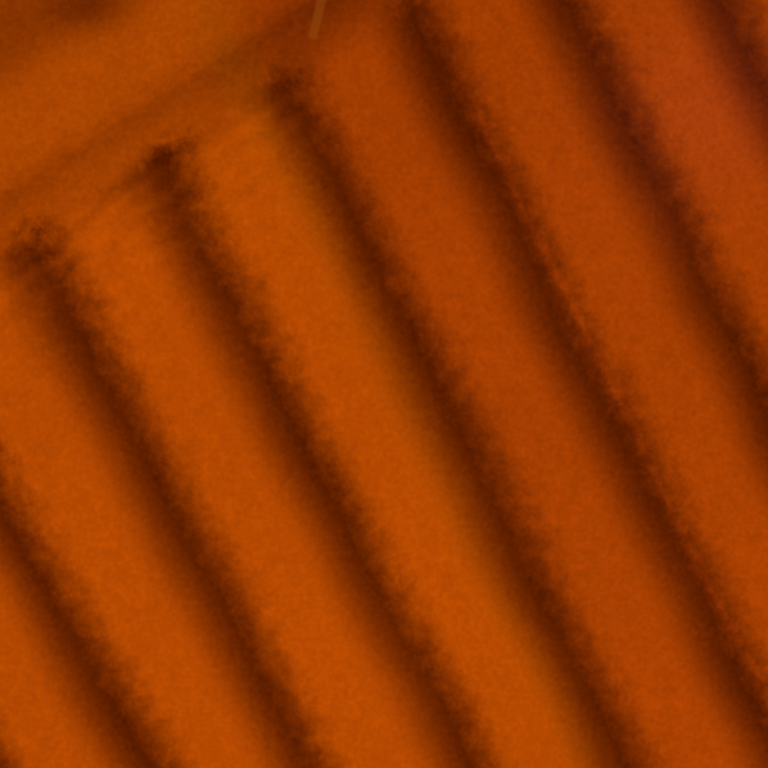
This texture is drawn by a WebGL 1 fragment shader. Its source:

```glsl
precision highp float;
// Soft orange felt gathered into diagonal ribs below a folded hem.
uniform vec2 u_resolution;

#define RIB_SPACING 0.207
#define RIB_ORIGIN 0.195
#define RIB_LEAN 0.495
#define RIB_FAN 0.085
#define VALLEY_WIDTH 0.37
#define FUZZ 0.085
#define GRAIN 0.105
#define HEM_HEIGHT 0.72
#define HEM_SLOPE 0.629
#define VALLEY_COLOR vec3(0.322, 0.097, 0.0)
#define CREST_COLOR vec3(0.73, 0.295, 0.008)

vec2 hashGradient(vec2 cell) {
  vec3 q = fract(cell.xyx * vec3(0.1031, 0.1030, 0.0973));
  q += dot(q, q.yzx + 33.33);
  return 2.0 * fract((q.xx + q.yz) * q.zy) - 1.0;
}

float gradientNoise(vec2 p) {
  vec2 i = floor(p), f = fract(p);
  vec2 w = f * f * f * (f * (f * 6.0 - 15.0) + 10.0);
  float a = dot(hashGradient(i), f);
  float b = dot(hashGradient(i + vec2(1, 0)), f - vec2(1, 0));
  float c = dot(hashGradient(i + vec2(0, 1)), f - vec2(0, 1));
  float d = dot(hashGradient(i + vec2(1, 1)), f - vec2(1, 1));
  return mix(mix(a, b, w.x), mix(c, d, w.x), w.y);
}

float fbm(vec2 p) {
  float sum = 0.0, amp = 0.6;
  for (int i = 0; i < 4; i++) {
    sum += amp * gradientNoise(p);
    p = mat2(1.6, 1.2, -1.2, 1.6) * p + 7.3;
    amp *= 0.65;
  }
  return sum;
}

float bell(float x, float width) {
  return exp(-x * x / (width * width));
}

float segmentDistance(vec2 p, vec2 a, vec2 b) {
  vec2 ab = b - a;
  return length(p - a - ab * clamp(dot(p - a, ab) / dot(ab, ab), 0.0, 1.0));
}

// Rib coordinate: whole numbers lie in the valleys, which fan out at the left
float ribCoordinate(vec2 p) {
  float n = (p.x - RIB_ORIGIN + RIB_LEAN * p.y) / RIB_SPACING;
  return n + RIB_FAN * exp(-0.9 * max(n, 0.0)) * p.y / RIB_SPACING;
}

void main() {
  vec2 p = gl_FragCoord.xy / u_resolution;
  float broad = fbm(p * 3.0 + 4.0);
  float fuzz = fbm(p * 42.0);
  float grain = gradientNoise(p * 105.0) + gradientNoise(p.yx * 170.0 + 9.0);
  float hem = (p.y - HEM_HEIGHT - HEM_SLOPE * p.x) * 0.846;

  // Rounded ribs with fuzzy valleys, softer and paler near the hem
  float nearHem = smoothstep(-0.3, -0.04, hem) * smoothstep(0.5, 0.3, p.x);
  float rib = ribCoordinate(p) + FUZZ * fuzz * (1.0 + 0.5 * nearHem);
  rib += 0.07 * gradientNoise(p * 6.0 + 1.0);
  float side = fract(rib + 0.5) - 0.5;
  float width = VALLEY_WIDTH * (side < 0.0 ? 1.1 : 0.94);
  float light = smoothstep(-0.07, width, abs(side));
  light = mix(0.04 + 0.1 * nearHem + 0.1 * broad, 0.95, light);
  float rightSide = smoothstep(2.85, 3.15, rib);
  light *= 1.0 - rightSide * (0.17 - 0.07 * smoothstep(0.5, 0.0, p.y));

  // Flat hem, its dull edge strip and the shaded cloth beyond it
  float onHem = smoothstep(-0.075, -0.01, hem + 0.04 * fuzz);
  float hemLight = 0.82 - 0.16 * bell(hem - 0.012, 0.026);
  hemLight += 0.07 * smoothstep(0.018, 0.024, hem + 0.004 * broad);
  hemLight -= 0.34 * smoothstep(0.11, 0.19, hem + 0.03 * fuzz);
  hemLight -= 0.3 * bell(length((p - vec2(0.12, 0.99)) * vec2(0.8, 1.3)), 0.04);
  hemLight -= 0.3 * smoothstep(0.22, 0.42, p.x);
  light = mix(light, hemLight, onHem);

  // Gathered wrinkles under the hem
  float crease = hem + 0.06 + 0.03 * gradientNoise(p * 13.0) + 0.012 * fuzz;
  float creaseMask = smoothstep(-0.2, 0.2, gradientNoise(p * 9.0 + 2.0));
  creaseMask *= smoothstep(0.0, 0.05, p.x) * smoothstep(0.45, 0.3, p.x);
  light -= 0.22 * creaseMask * bell(crease, 0.01);
  vec2 alongHem = vec2(p.x + HEM_SLOPE * p.y, hem * 3.5);
  light += 0.22 * nearHem * (1.0 - onHem) * gradientNoise(alongHem * 17.0);
  light -= 0.1 * bell(hem + 0.05, 0.03) * smoothstep(0.5, 0.3, p.x);

  // Broad wear and felt grain
  light += 0.09 * broad - 0.05 * smoothstep(0.55, 1.0, p.y);
  light += GRAIN * (1.3 * fuzz + 0.9 * grain);
  vec3 color = mix(VALLEY_COLOR, CREST_COLOR, clamp(light, 0.0, 1.15));

  // Redder cloth at the right, golden fringe left of the central valley
  color += rightSide * light * vec3(0.008, -0.01, 0.004);
  color += vec3(0.015, 0.0, 0.035) * bell(length(p - vec2(0.93, 0.86)), 0.14);
  color += vec3(-0.006, 0.01, 0.0) * bell(rib - 2.75, 0.13);
  color.g += 0.008 * smoothstep(0.5, 0.9, p.y) * (1.0 - rightSide) * light;

  // Fine raised ridge beside one valley, and a loose thread at the hem
  float ridge = bell(ribCoordinate(p) - 4.1 + 0.1 * broad, 0.028);
  ridge *= smoothstep(0.98, 0.75, p.y) * (0.7 + 0.8 * fuzz);
  color += ridge * vec3(0.07, 0.024, 0.004);
  float thread = segmentDistance(p, vec2(0.408, 0.955), vec2(0.421, 1.01));
  color = mix(color, vec3(0.56, 0.27, 0.05), 0.6 * smoothstep(0.009, 0.003, thread));

  gl_FragColor = vec4(clamp(color, 0.0, 1.0), 1.0);
}
```
